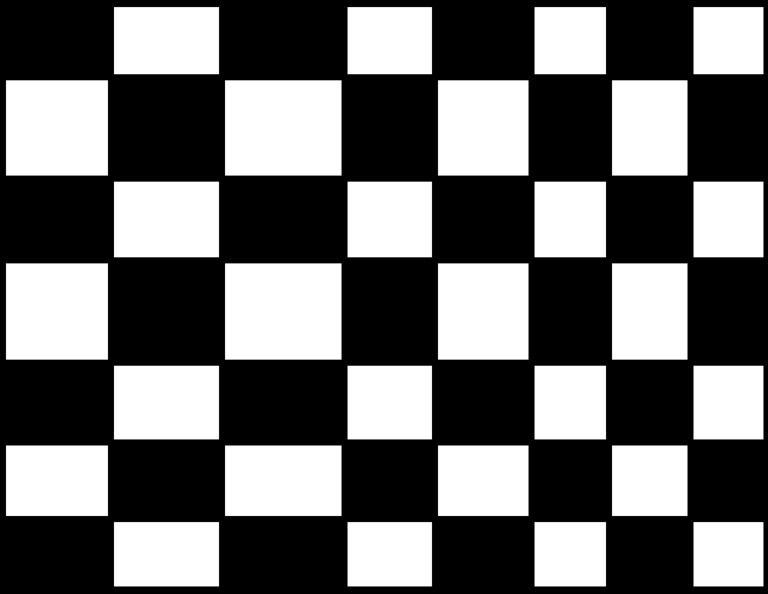
Give the GLSL for this pattern, as a Shadertoy shader.

```glsl
// Cell boundaries, as fractions of the canvas width and height
const float COLUMNS[9] = float[](0.0039, 0.1445, 0.2891, 0.4486, 0.5664, 0.6921, 0.793, 0.8991, 0.998);
const float ROWS[8] = float[](0.0076, 0.1262, 0.2551, 0.3894, 0.5617, 0.6993, 0.8699, 0.9932);

// Smoothed coverage of the span from lo to hi, inset by half a grid line
float spanCoverage(float x, float lo, float hi, float halfLine, float pixel) {
    float inside = min(x - lo, hi - x) - halfLine;
    return smoothstep(-0.75 * pixel, 0.75 * pixel, inside);
}

void mainImage(out vec4 fragColor, in vec2 fragCoord) {
    vec2 uv = fragCoord / iResolution.xy;
    vec2 pixel = 1.0 / iResolution.xy;

    // Coverage by even spans (index 0) and odd spans (index 1) on each axis
    vec2 columnParity = vec2(0.0);
    for (int i = 0; i < 8; i++)
        columnParity[i % 2] += spanCoverage(uv.x, COLUMNS[i], COLUMNS[i + 1], 0.0039, pixel.x);

    vec2 rowParity = vec2(0.0);
    for (int j = 0; j < 7; j++)
        rowParity[j % 2] += spanCoverage(uv.y, ROWS[j], ROWS[j + 1], 0.0051, pixel.y);

    // White cells lie where row and column parity differ
    float white = dot(columnParity, rowParity.yx);
    fragColor = vec4(vec3(white), 1.0);
}
```
